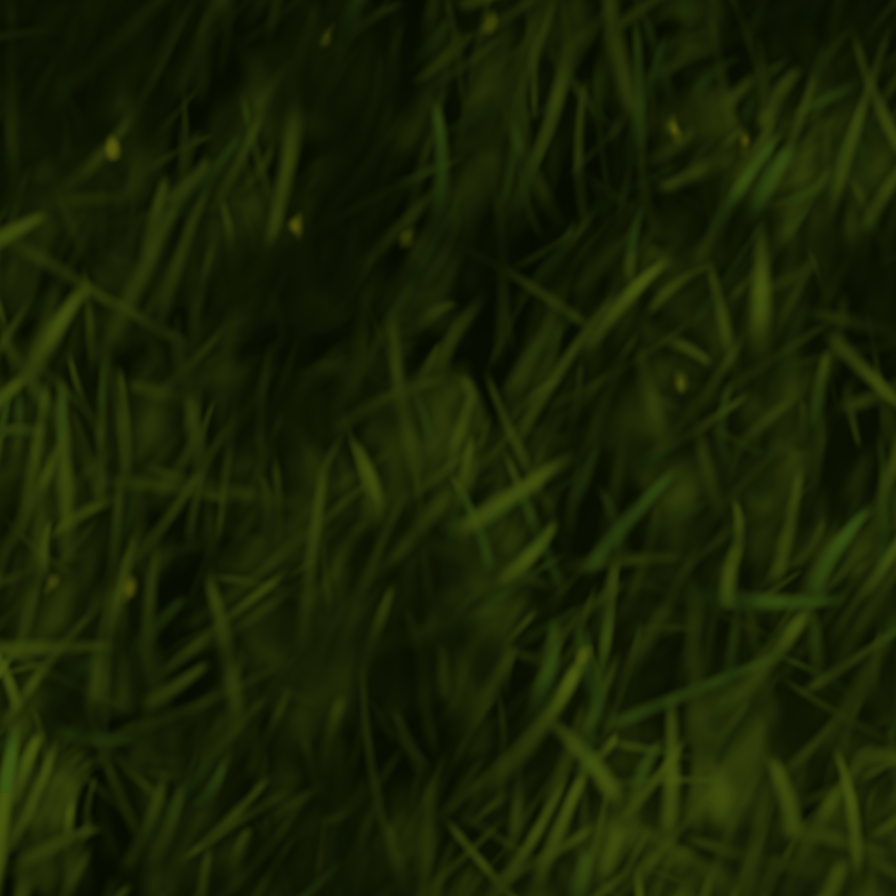
This texture is drawn by a Shadertoy shader. Its source:

```glsl
// Dim, soft-focus meadow grass: layers of tapered, slightly bent blades are
// scattered on jittered grids over a mottled dark floor, each casting a soft
// shadow. A tone value is graded from near black to olive, with green tints.

const int   LAYERS       = 10;
const float CELL_SIZE    = 0.130;   // grid spacing of the blades
const float MAIN_ANGLE   = 1.2;     // favoured growing direction, radians
const float ANGLE_SPREAD = 0.95;
const float STRAY_SHARE  = 0.22;    // blades that lie in any direction
const float GREEN_TINT   = 0.55;
const float SHADOW       = 0.36;
const float EXPOSURE     = 1.55;
const float HIGHLIGHT    = 0.16;    // compression of the brightest tones
const vec3  DARK_SOIL    = vec3(0.025, 0.049, 0.001);
const vec3  OLIVE        = vec3(0.240, 0.302, 0.046);
const vec3  COOL_GREEN   = vec3(0.135, 0.300, 0.068);
const vec3  YELLOW_TIP   = vec3(0.400, 0.400, 0.045);

float hash(vec2 p) {
    vec3 q = fract(vec3(p.xyx) * 0.1031);
    q += dot(q, q.yzx + 33.33);
    return fract((q.x + q.y) * q.z);
}

vec4 hash4(vec2 p) {
    return vec4(hash(p), hash(p + 37.2), hash(p + 71.7), hash(p + 113.4));
}

float noise(vec2 p) {
    vec2 i = floor(p), f = fract(p);
    f = f * f * (3.0 - 2.0 * f);
    return mix(mix(hash(i), hash(i + vec2(1, 0)), f.x),
               mix(hash(i + vec2(0, 1)), hash(i + vec2(1, 1)), f.x), f.y);
}

float fbm(vec2 p) {
    return 0.55 * noise(p) + 0.3 * noise(p * 2.1 + 17.3) + 0.15 * noise(p * 4.3 + 41.9);
}

// Coordinates of p along and across the given direction
vec2 alongAcross(vec2 p, float angle) {
    vec2 dir = vec2(cos(angle), sin(angle));
    return vec2(dot(p, dir), dot(p, vec2(-dir.y, dir.x)));
}

// Paints one blade; ground holds tone in x and green tint in y
vec2 paintBlade(vec2 ground, vec2 p, vec2 id, float depth, float light, float greenShare) {
    vec4 place = hash4(id), look = hash4(id + 211.0);
    float angle = MAIN_ANGLE + (place.z + place.w - 1.0) * ANGLE_SPREAD;
    if (look.x < STRAY_SHARE) angle = place.z * 6.2832;

    float halfLength = mix(0.26, 0.88, look.y);
    float width = mix(0.07, 0.125, look.w);
    vec2 q = alongAcross(p - place.xy, angle);
    float u = q.x / halfLength;
    if (abs(u) > 1.0) return ground;

    // Taper towards the tip, bend the spine, fade both ends
    float bend = (hash(id + 307.0) - 0.5) * 0.14;
    float taper = mix(1.0, 0.7, smoothstep(-0.4, 1.0, u));
    float d = abs(q.y - bend * (u * u - 0.35)) / (width * taper);
    float ends = 1.0 - smoothstep(0.6, 1.0, abs(u));
    float mask = (1.0 - smoothstep(0.0, 1.0, d)) * ends;
    float shade = (1.0 - smoothstep(0.4, 2.5, d)) * ends;

    float vigour = hash(id + 401.0);
    float tone = (0.36 + 0.55 * vigour) * mix(0.7, 1.0, depth);
    tone *= light * mix(0.6, 1.0, smoothstep(-1.0, 0.5, u));
    float green = step(hash(id + 503.0), greenShare) * GREEN_TINT;
    float opacity = mix(0.4, 0.92, hash(id + 601.0));

    ground.x *= 1.0 - SHADOW * shade * opacity;
    return mix(ground, vec2(tone, green), mask * opacity);
}

// Small bright withered tips, sparsely scattered and of uneven strength
float yellowSpecks(vec2 uv) {
    vec2 g = uv * 10.0, id = floor(g);
    vec4 h = hash4(id + 907.0);
    vec2 q = alongAcross(fract(g) - 0.25 - 0.5 * h.xy, MAIN_ANGLE + h.z - 0.5);
    float d = length(q * vec2(0.6, 1.0)) + 0.06 * (noise(g * 8.0) - 0.5);
    return (1.0 - smoothstep(0.0, 0.11, d)) * step(h.w, 0.15) * mix(0.4, 1.0, h.z);
}

void mainImage(out vec4 fragColor, in vec2 fragCoord) {
    vec2 uv = fragCoord / iResolution.y;

    // Uneven light, strongest towards the lower right
    float corner = 1.0 - smoothstep(0.0, 0.75, length(uv - vec2(0.95, 0.05)));
    float light = mix(0.66, 1.16, smoothstep(0.15, 0.85, noise(uv * 4.0 + 5.0))) + 0.35 * corner;

    // Mottled floor, streaked along the growing direction
    vec2 streak = alongAcross(uv, MAIN_ANGLE) * vec2(9.0, 20.0);
    float floorTone = 0.42 * smoothstep(0.25, 0.8, fbm(streak + 1.5 * noise(uv * 9.0)));
    vec2 ground = vec2(floorTone * light + 0.15 * corner, 0.0);

    // Green blades gather in patches, mostly in the upper part
    float greenShare = 0.4 * smoothstep(0.45, 0.8, noise(uv * 5.0 + 61.0)) * mix(0.4, 1.0, uv.y) + 0.04;

    // Blades from the lowest to the topmost layer
    for (int layer = 0; layer < LAYERS; layer++) {
        float depth = float(layer) / float(LAYERS - 1);
        vec2 g = uv / (CELL_SIZE * mix(0.8, 1.2, depth)) + float(layer) * vec2(7.37, 3.61);
        vec2 cell = floor(g);
        for (int k = 0; k < 9; k++) {
            vec2 id = cell + vec2(k % 3 - 1, k / 3 - 1);
            ground = paintBlade(ground, g - id, id + float(layer) * 53.0, depth, light, greenShare);
        }
    }

    // Dark hollows between the tufts and faint mottling
    vec2 tuft = alongAcross(uv, MAIN_ANGLE) * vec2(8.0, 12.0) + 31.0;
    float hollows = mix(0.4, 1.3, smoothstep(0.25, 0.68, fbm(tuft)));
    float mottle = mix(0.9, 1.1, noise(uv * 45.0));
    float tone = ground.x * mix(hollows, 1.1, 0.6 * corner) * mottle * EXPOSURE;
    tone /= 1.0 + HIGHLIGHT * tone * tone;

    vec3 colour = mix(DARK_SOIL, mix(OLIVE, COOL_GREEN, ground.y), tone);
    colour = mix(colour, YELLOW_TIP, 0.8 * yellowSpecks(uv));
    fragColor = vec4(colour, 1.0);
}
```
